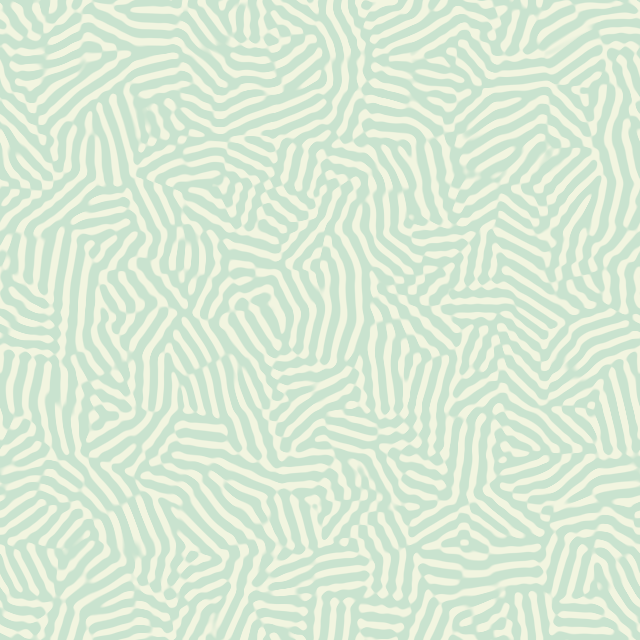
A Shadertoy shader for this pattern:

```glsl
// Labyrinth of short rounded cream bars on mint, seamless in both directions.
// Each cell of a wrapping grid holds a wave patch with its own direction; the
// patches are blended, partly normalised in amplitude and cut at a threshold.

const vec3  MINT        = vec3(0.79, 0.89, 0.81);
const vec3  CREAM       = vec3(0.95, 0.96, 0.88);
const float PATCHES     = 14.0;   // wave patches per side
const float STRIPES     = 42.5;   // mean stripe periods per side
const float PITCH_VARY  = 0.08;   // relative spread of the stripe pitch
const float JITTER      = 0.7;    // scatter of patch centres within a cell
const float REACH       = 1.15;   // patch radius in cells
const float EVENNESS    = 0.7;    // 0 = raw amplitude, 1 = constant width
const float THRESHOLD   = 0.2;    // higher gives thinner bars
const float WOBBLE      = 0.0022; // hand-drawn displacement
const float WOBBLE_FREQ = 22.0;   // wobble cells per side
const float SOFTNESS    = 0.75;   // half width of the edge in pixels
const float TAU         = 6.2831853;

// Three random values in 0..1 for a lattice point and a seed
vec3 hash3(vec2 cell, float seed) {
    uvec3 v = uvec3(ivec3(vec3(cell, seed))) * 1664525u + 1013904223u;
    v.x += v.y * v.z;
    v.y += v.z * v.x;
    v.z += v.x * v.y;
    v ^= v >> 16u;
    v.x += v.y * v.z;
    v.y += v.z * v.x;
    v.z += v.x * v.y;
    return vec3(v >> 8u) / 16777216.0;
}

// Gradient noise that wraps after the given number of cells
float cornerSlope(vec2 cell, vec2 offset, float period, float seed) {
    float angle = TAU * hash3(mod(cell, period), seed).x;
    return dot(vec2(cos(angle), sin(angle)), offset);
}

float gradientNoise(vec2 p, float period, float seed) {
    vec2 i = floor(p), f = fract(p);
    vec2 u = f * f * f * (f * (f * 6.0 - 15.0) + 10.0);
    vec2 e = vec2(1.0, 0.0);
    float low  = mix(cornerSlope(i, f, period, seed),
                     cornerSlope(i + e.xy, f - e.xy, period, seed), u.x);
    float high = mix(cornerSlope(i + e.yx, f - e.yx, period, seed),
                     cornerSlope(i + e.xx, f - e.xx, period, seed), u.x);
    return mix(low, high, u.y);
}

// Blended stripe signal, about -1..1, fading where patches disagree
float stripeField(vec2 uv) {
    vec2 p = uv * PATCHES;
    vec2 home = floor(p);
    vec2 wave = vec2(0.0);
    float total = 1e-4;
    for (int y = -1; y <= 1; y++)
    for (int x = -1; x <= 1; x++) {
        vec2 cell = home + vec2(x, y);
        vec2 id = mod(cell, PATCHES);
        vec3 place = hash3(id, 1.0);
        vec3 tone = hash3(id, 2.0);
        vec2 d = p - cell - 0.5 - JITTER * (place.xy - 0.5);
        float fall = max(0.0, 1.0 - dot(d, d) / (REACH * REACH));
        float weight = fall * fall * fall;
        float angle = TAU * place.z;
        float pitch = STRIPES / PATCHES * (1.0 + PITCH_VARY * (2.0 * tone.y - 1.0));
        float phase = TAU * (pitch * dot(d, vec2(cos(angle), sin(angle))) + tone.x);
        wave += weight * vec2(cos(phase), sin(phase));
        total += weight;
    }
    return wave.x / mix(total, length(wave) + 1e-5, EVENNESS);
}

void mainImage(out vec4 fragColor, in vec2 fragCoord) {
    vec2 uv = fragCoord / iResolution.xy;

    // Slight wobble of the bar edges
    vec2 q = uv * WOBBLE_FREQ;
    uv += WOBBLE * vec2(gradientNoise(q, WOBBLE_FREQ, 3.0),
                        gradientNoise(q, WOBBLE_FREQ, 4.0));

    // Cut into bars, smoothed over about a pixel
    float edge = SOFTNESS * TAU * STRIPES / min(iResolution.x, iResolution.y);
    float bar = smoothstep(-edge, edge, stripeField(uv) - THRESHOLD);
    fragColor = vec4(mix(MINT, CREAM, bar), 1.0);
}
```
